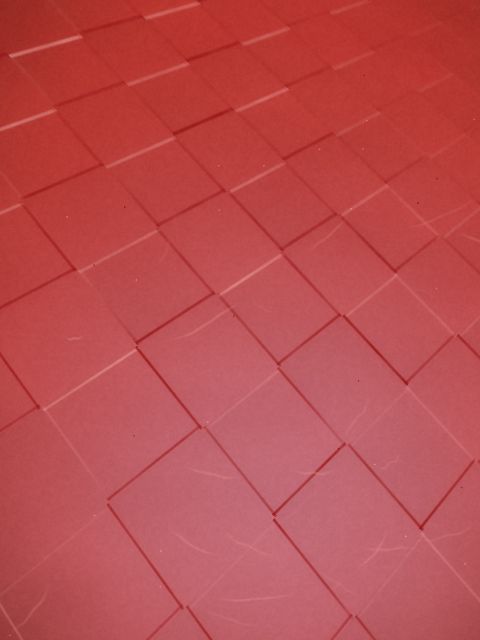
This texture is drawn by a Shadertoy shader. Its source:

```glsl
// Red rubber matting of square, slightly lifted tiles seen at an angle.
// A projective map turns the canvas into a tile lattice; seams alternate between
// dark grooves and lit edges, over a soft sheen with scratches, specks and grain.

#define LATTICE_ORIGIN vec2(0.436, 0.573)   // a tile corner, measured from top left
#define AXIS_DOWN vec2(0.0840, 0.0938)      // lattice step to the lower right
#define AXIS_UP vec2(0.1484, -0.0332)       // lattice step to the upper right
#define PERSPECTIVE vec2(-0.042, 0.093)
#define SEAM_WIDTH 0.0013
#define SEAM_SHIFT 0.028
#define SCRATCHES 30
#define DEEP_RED vec3(0.72, 0.195, 0.165)
#define SHEEN_PINK vec3(0.755, 0.415, 0.465)
#define GROOVE_RED vec3(0.60, 0.09, 0.09)
#define LIT_EDGE vec3(0.88, 0.55, 0.54)

float hash(vec2 p) {
    vec3 q = fract(vec3(p.xyx) * 0.1031);
    q += dot(q, q.yzx + 33.33);
    return fract((q.x + q.y) * q.z);
}

float noise(vec2 p) {
    vec2 i = floor(p), f = fract(p);
    f = f * f * (3.0 - 2.0 * f);
    return mix(mix(hash(i), hash(i + vec2(1, 0)), f.x),
               mix(hash(i + vec2(0, 1)), hash(i + vec2(1, 1)), f.x), f.y);
}

// Canvas position (y down) to tile units: inverse of the projective map
vec2 toLattice(vec2 s) {
    mat2 m = mat2(PERSPECTIVE.x * s - AXIS_DOWN, PERSPECTIVE.y * s - AXIS_UP);
    return inverse(m) * (LATTICE_ORIGIN - s);
}

// Soft band: a seam of half width w and blur b at distance d
float band(float d, float w, float b) {
    return 1.0 - smoothstep(w, w + b, abs(d));
}

// Blends one seam into the colour; tone < 0 is a groove, tone > 0 a lit edge
vec3 paintSeam(vec3 col, float d, float tone, float strength, float blur) {
    float core = band(d, SEAM_WIDTH * 0.5, blur);
    float halo = exp(-abs(d) / 0.007) * 0.10;
    vec3 seamColor = tone < 0.0 ? GROOVE_RED : mix(col, LIT_EDGE, 0.8);
    return mix(col, seamColor, clamp((core + halo) * abs(tone) * strength, 0.0, 1.0));
}

// Pale, slightly bent scratches, most of them in the lower right
float scratches(vec2 p, float px) {
    float sum = 0.0;
    for (int k = 0; k < SCRATCHES; k++) {
        float id = float(k) + 3.0;
        vec2 c = vec2(0.76 * sqrt(hash(vec2(id, 1.7))), 0.70 * hash(vec2(id, 8.3)));
        float angle = mix(-0.6, 1.1, hash(vec2(id, 15.1)));
        float halfLength = mix(0.012, 0.075, hash(vec2(id, 22.9)));
        vec2 dir = vec2(cos(angle), sin(angle)), r = p - c;
        float along = dot(r, dir) / halfLength;
        float bend = 0.006 * along * along + 0.006 * noise(vec2(along * 2.5, id));
        float across = dot(r, vec2(-dir.y, dir.x)) - bend;
        float fade = 1.0 - smoothstep(0.3, 1.0, abs(along));
        sum += band(across, 0.0003, 0.0016 + px) * fade * hash(vec2(id, 31.7));
    }
    return min(sum, 1.0);
}

void mainImage(out vec4 fragColor, in vec2 fragCoord) {
    vec2 p = fragCoord / iResolution.y;
    float px = 1.0 / iResolution.y;
    vec2 q = toLattice(vec2(p.x, 1.0 - p.y));
    vec2 tile = floor(q), inTile = fract(q), line = round(q);

    // Sheen from the lower middle and darker outer corners
    vec2 toSheen = (p - vec2(0.44, 0.21)) / vec2(0.50, 0.46);
    vec3 col = mix(DEEP_RED, SHEEN_PINK, exp(-dot(toSheen, toSheen)));
    vec2 toMiddle = (p - vec2(0.41, 0.50)) / vec2(0.42, 0.54);
    col *= 1.0 - 0.17 * smoothstep(0.75, 1.9, dot(toMiddle, toMiddle));

    // Each tile is tilted a little and has its own tone
    float slope = mod(tile.x + tile.y, 2.0) < 0.5 ? inTile.x - 0.5 : inTile.y - 0.5;
    col *= 1.0 + 0.022 * slope + 0.022 * (hash(tile + 41.0) - 0.5);

    // Seams blur with distance and fade out to the upper right
    float blur = mix(0.0013, 0.0030, smoothstep(0.35, 1.0, p.y)) + px;
    float fade = 1.0 - 0.85 * smoothstep(0.95, 1.45, p.x + 0.8 * p.y);
    float wear = fade * mix(0.65, 1.0, noise(q * 4.0 + 20.0));
    vec2 scale = vec2(length(vec2(dFdx(q.x), dFdy(q.x))),
                      length(vec2(dFdx(q.y), dFdy(q.y)))) * iResolution.y;

    // Rising seams: grooves and lit edges alternate, shifted to either side
    float even = 1.0 - mod(line.x + tile.y, 2.0);
    float shift = mix(SEAM_SHIFT, -SEAM_SHIFT, even);
    float strength = mix(0.5, 1.0, hash(vec2(line.x, tile.y) + 60.0));
    float litFade = mix(0.30, 0.95, smoothstep(0.25, 0.60, p.y - 0.4 * p.x + 0.15));
    col = paintSeam(col, (q.x - line.x - shift) / scale.x,
                    mix(litFade, -0.85, even), strength * wear, blur);

    // Falling seams: the side that catches light swaps across the canvas
    even = 1.0 - mod(line.y + tile.x, 2.0);
    shift = mix(SEAM_SHIFT, -SEAM_SHIFT, even) * 0.6;
    float tone = mix(mix(0.5, -0.8, smoothstep(0.10, 0.26, p.x)),
                     mix(-0.85, 0.6, smoothstep(0.46, 0.66, p.x)), even);
    strength = mix(0.6, 1.0, hash(vec2(tile.x, line.y) + 90.0));
    float farFade = 1.0 - 0.7 * smoothstep(0.55, 0.85, p.y);
    col = paintSeam(col, (q.y - line.y - shift) / scale.y,
                    tone, strength * wear * farFade, blur);

    // Scratches, scuffs, specks and fine grain
    col = mix(col, LIT_EDGE, 0.38 * scratches(p, px));
    col += 0.018 * (noise(p * vec2(9.0, 14.0)) - 0.5);
    vec2 speckCell = floor(p * 45.0);
    vec2 speckPos = 0.2 + 0.6 * vec2(hash(speckCell + 5.0), hash(speckCell + 17.0));
    float speck = band(length(fract(p * 45.0) - speckPos), 0.02, 0.07);
    float speckKind = hash(speckCell + 71.0);
    col += speck * (0.16 * step(0.985, speckKind) - 0.16 * step(speckKind, 0.006));
    col += 0.022 * (noise(p * 380.0) - 0.5) + 0.012 * (noise(p * 150.0) - 0.5);

    fragColor = vec4(clamp(col, 0.0, 1.0), 1.0);
}
```
